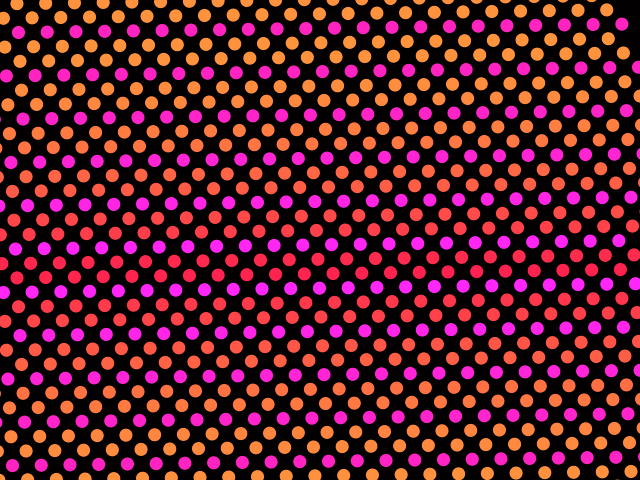
Give the GLSL for this pattern, as a Shadertoy shader.

```glsl
// Staggered rows of glowing dots on black, every third row magenta, the rest red to orange.
const float PI = 3.14159265;

// Lattice in units of the canvas height
const vec2 ORIGIN = vec2(0.0385, 0.9323);
const vec2 COLUMN_STEP = vec2(0.05986, 0.00083);
const vec2 ROW_STEP = vec2(0.00158, -0.03005);
const float DOT_RADIUS = 0.0136;

const vec3 BACKGROUND = vec3(0.012, 0.0, 0.006);

// Nearest lattice cell: x is the column (half steps on odd rows), y is the row
vec2 nearestCell(vec2 p) {
    vec2 q = inverse(mat2(COLUMN_STEP, ROW_STEP)) * (p - ORIGIN);
    float row = round(q.y);
    float stagger = 0.5 * mod(row, 2.0);
    return vec2(round(q.x - stagger) + stagger, row);
}

vec2 cellCenter(vec2 cell) {
    return ORIGIN + cell.x * COLUMN_STEP + cell.y * ROW_STEP;
}

// Vertical wave: 0 on the hot band, rising to 1 away from it
float bandWave(float y) {
    return abs(sin(PI * (y - 0.435)));
}

vec3 dotColor(float row, float wave) {
    vec3 warm = mix(vec3(1.0, 0.13, 0.31), vec3(1.0, 0.58, 0.24), wave);
    vec3 magenta = mix(vec3(1.0, 0.15, 1.0), vec3(1.0, 0.14, 0.75), wave);
    return mod(row, 3.0) < 0.5 ? magenta : warm;
}

// The lattice stops short of the upper right corner
float insideSheet(vec2 center, float aspect) {
    return step(center.x - aspect + 0.5 * (center.y - 1.0), -0.0556);
}

void mainImage(out vec4 fragColor, in vec2 fragCoord) {
    vec2 p = fragCoord / iResolution.y;
    float pixel = 1.0 / iResolution.y;

    vec2 cell = nearestCell(p);
    vec2 center = cellCenter(cell);

    // Disc with a one pixel soft edge
    float edge = length(p - center) - DOT_RADIUS;
    float coverage = 1.0 - smoothstep(-0.6 * pixel, 0.6 * pixel, edge);
    coverage *= insideSheet(center, iResolution.x / iResolution.y);

    vec3 color = mix(BACKGROUND, dotColor(cell.y, bandWave(center.y)), coverage);
    fragColor = vec4(color, 1.0);
}
```
